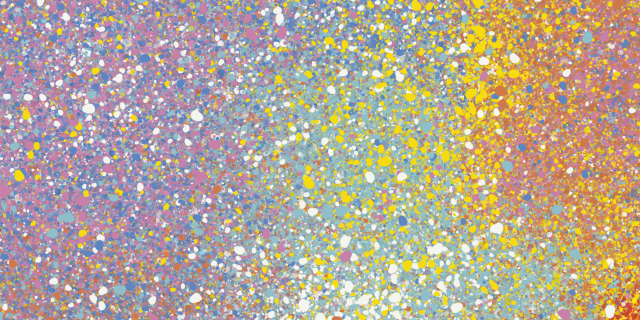
Reproduce this background procedurally as a WebGL 1 fragment shader.

```glsl
precision highp float;
uniform vec2 u_resolution;

#define PINK vec3(0.79, 0.50, 0.66)
#define BLUE vec3(0.36, 0.52, 0.76)
#define TEAL vec3(0.56, 0.75, 0.79)
#define ORANGE vec3(0.82, 0.47, 0.29)
#define YELLOW vec3(0.96, 0.86, 0.06)
#define WHITE vec3(0.96, 0.96, 0.94)
#define RED vec3(0.82, 0.16, 0.10)
#define SPECK_LAYERS 20
#define ACCENT_LAYERS 4
#define COARSE 19.0
#define FINE 100.0

// Amount of each paint at one place
struct Paint {
  vec3 cool;  // pink, blue, teal
  vec3 warm;  // orange, yellow, white
};

vec4 rand(vec2 cell, float seed) {
  vec4 v = fract(cell.xyxy * vec4(0.1031, 0.1030, 0.0973, 0.1099) + seed * 0.137);
  v += dot(v, v.wzxy + 33.33);
  return fract((v.xxyz + v.yzzw) * v.zywx);
}

float glow(vec2 uv, vec2 center, vec2 size) {
  vec2 d = (uv - center) / size;
  return exp(-dot(d, d));
}

// Regions of the canvas, with uv from 0 to 1
Paint paintAt(vec2 uv) {
  float left = 1.0 - smoothstep(0.20, 0.54, uv.x);
  float right = smoothstep(0.68, 0.79, uv.x);
  float low = 1.0 - smoothstep(0.0, 0.34, uv.y);
  float pool = glow(uv, vec2(0.80, 0.12), vec2(0.12, 0.20));
  float rose = glow(uv, vec2(0.82, 0.46), vec2(0.08, 0.15));
  float mauve = glow(uv, vec2(0.97, 0.75), vec2(0.09, 0.30));
  float violet = glow(uv, vec2(0.56, 0.98), vec2(0.17, 0.22));
  float clump = sin(uv.x * 41.0 + 3.0 * sin(uv.y * 13.0)) * sin(uv.y * 23.0 + 2.0 * sin(uv.x * 29.0));
  Paint w;
  w.cool.x = 0.08 + left * (0.85 + 0.25 * clump) * (1.0 - 0.6 * low)
    + 1.1 * mauve + 0.8 * rose + 0.3 * violet;
  w.cool.y = 0.10 + left * (0.55 - 0.2 * clump) + 0.75 * violet + 0.3 * mauve;
  w.cool.z = 0.08 + 0.25 * left + 1.25 * pool
    + 1.1 * glow(uv, vec2(0.54, 0.40), vec2(0.18, 0.60));
  w.warm.x = 0.10 + 0.85 * right * (1.0 - 0.85 * pool) + 0.5 * left * low
    + 0.15 * glow(uv, vec2(0.42, 0.35), vec2(0.12, 0.30));
  w.warm.y = 0.10 + 0.4 * right * (1.0 - 0.6 * max(pool, max(rose, mauve)))
    + 0.25 * glow(uv, vec2(0.61, 0.65), vec2(0.14, 0.60))
    + 0.25 * glow(uv, vec2(0.76, 0.75), vec2(0.04, 0.32))
    + 0.25 * glow(uv, vec2(0.97, 0.25), vec2(0.06, 0.25));
  w.warm.z = 0.12 + 0.35 * glow(uv, vec2(0.53, 0.0), vec2(0.16, 0.22)) + 0.12 * pool
    + (0.15 - 0.15 * clump) * glow(uv, vec2(0.15, 0.72), vec2(0.15, 0.25));
  return w;
}

vec3 orangeAt(vec2 uv) {
  return mix(ORANGE, RED, 0.8 * glow(uv, vec2(0.98, 0.03), vec2(0.04, 0.09)));
}

// Average of the paints, used as the ground
vec3 blend(Paint w, vec2 uv) {
  vec3 sum = w.cool.x * PINK + w.cool.y * BLUE + w.cool.z * TEAL
    + w.warm.x * orangeAt(uv) + w.warm.y * YELLOW + w.warm.z * WHITE;
  return sum / dot(w.cool + w.warm, vec3(1.0));
}

// One paint, drawn by its share
vec3 pick(Paint w, vec2 uv, float t) {
  t *= dot(w.cool + w.warm, vec3(1.0));
  if ((t -= w.cool.x) < 0.0) return PINK;
  if ((t -= w.cool.y) < 0.0) return BLUE;
  if ((t -= w.cool.z) < 0.0) return TEAL;
  if ((t -= w.warm.x) < 0.0) return orangeAt(uv);
  if ((t -= w.warm.y) < 0.0) return YELLOW;
  return WHITE;
}

// One turned grid of drops; accents are sparse, rounder and opaque
vec3 splatter(vec3 base, vec2 p, float scale, float seed, bool accent) {
  float turn = seed * 2.4;
  mat2 spin = mat2(cos(turn), sin(turn), -sin(turn), cos(turn));
  vec2 shift = vec2(seed * 7.31, seed * 3.77);
  vec2 q = spin * p * scale + shift;
  vec2 cell = floor(q);
  vec4 h = rand(cell, seed);
  vec4 g = rand(cell + 41.0, seed + 5.0);

  float radius = mix(0.14, 0.38, g.x * g.x);
  vec2 center = 0.5 + (h.xy - 0.5) * (1.0 - 2.5 * radius);
  vec2 d = q - cell - center;
  vec2 uv = ((cell + center - shift) / scale) * spin;
  uv.x *= u_resolution.y / u_resolution.x;
  Paint w = paintAt(uv);

  float chance = 0.8;
  if (accent) {
    // Yellow and white thin out towards both sides
    w.cool *= 0.15;
    w.warm.x *= 0.06;
    w.warm.yz *= mix(vec2(0.35, 0.6), vec2(1.0), smoothstep(0.30, 0.45, uv.x));
    w.warm.yz *= mix(1.0, 0.2, smoothstep(0.74, 0.84, uv.x));
    chance = 0.85 * (w.cool.x + w.cool.y + w.warm.y + w.warm.z);
  }
  float angle = atan(d.y, d.x + 0.0001);
  float wobble = 0.14 * sin(2.0 * angle + 6.3 * g.y) + 0.06 * sin(3.0 * angle + 6.3 * g.z);
  float soft = 0.8 * scale / u_resolution.y;
  float cover = 1.0 - smoothstep(-soft, soft, length(d) - radius * (1.0 + wobble));
  cover *= step(h.z, chance) * (accent ? 1.0 : mix(0.5, 1.0, g.w));
  vec3 tint = pick(w, uv, h.w) * (accent ? 1.0 : mix(0.88, 1.08, g.y));
  return mix(base, tint, cover);
}

void main() {
  vec2 uv = gl_FragCoord.xy / u_resolution;
  vec2 p = gl_FragCoord.xy / u_resolution.y;
  vec3 color = blend(paintAt(uv), uv);

  // Mixed sizes of specks
  for (int i = 0; i < SPECK_LAYERS; i++) {
    float n = float(i) + 1.0;
    color = splatter(color, p, mix(COARSE, FINE, fract(n * 0.618)), n, false);
  }
  // Bright drops on top, small to large
  for (int i = 0; i < ACCENT_LAYERS; i++) {
    float n = float(i);
    color = splatter(color, p, 48.0 - 9.0 * n, n + 31.0, true);
  }
  gl_FragColor = vec4(min(color, 1.0), 1.0);
}
```
